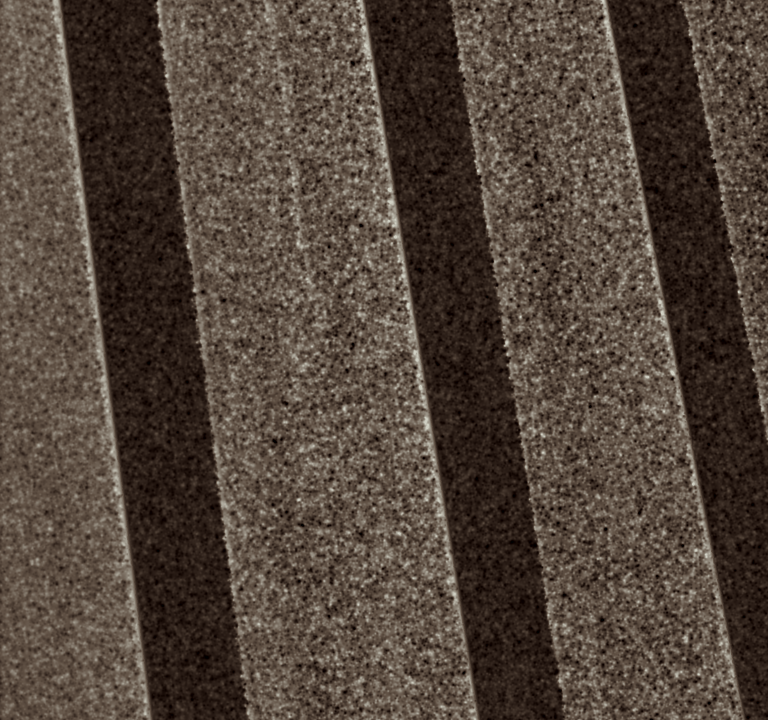
Reproduce this texture procedurally as a Shadertoy shader.

```glsl
const vec3 DARK_CLOTH = vec3(0.15, 0.10, 0.075);
const vec3 MID_CLOTH = vec3(0.38, 0.32, 0.27);
const vec3 PALE_FIBRE = vec3(0.74, 0.73, 0.68);
const int STRIPES = 3;
const float FIRST_EDGE = 0.078;    // left edge of the first stripe at the top
const float SLANT = 0.12;          // drift of that edge down the canvas
const float PITCH = 0.436;
const float PITCH_GROWTH = 0.03;   // pitch gained down the canvas
const float PITCH_SHRINK = 0.04;   // perspective loss towards the right
const float STRIPE_WIDTH = 0.125;
const float WIDTH_SHRINK = 0.013;
const float EDGE_SOFTNESS = 0.0025;
const float FRAY = 0.004;
const float COARSE_GRAIN = 185.0;
const float FINE_GRAIN = 320.0;
const float BAND_TONE = 0.43;
const float STRIPE_TONE = 0.02;
const float MID_TONE = 0.4;

vec3 hash3(vec2 p) {
    vec3 q = fract(p.xyx * vec3(0.1031, 0.1030, 0.0973));
    q += dot(q, q.yxz + 33.33);
    return fract((q.xxy + q.yzz) * q.zyx);
}

// Cellular noise: soft grains of random brightness, centred on zero
float grains(vec2 p) {
    vec2 cell = floor(p);
    float sum = 0.0;
    for (int j = -1; j <= 1; j++) {
        for (int i = -1; i <= 1; i++) {
            vec2 id = cell + vec2(i, j);
            vec3 h = hash3(id);
            vec2 d = id + h.xy - p;
            sum += (h.z - 0.5) * exp(-4.0 * dot(d, d));
        }
    }
    return sum;
}

float bump(float x, float width) {
    x /= width;
    return exp(-x * x);
}

vec3 clothColour(float tone) {
    vec3 lower = mix(DARK_CLOTH, MID_CLOTH, min(tone / MID_TONE, 1.0));
    float upper = clamp((tone - MID_TONE) / (1.0 - MID_TONE), 0.0, 1.2);
    return max(mix(lower, PALE_FIBRE, upper), 0.0);
}

void mainImage(out vec4 fragColor, in vec2 fragCoord) {
    vec2 p = fragCoord / iResolution.x;
    float down = 1.0 - fragCoord.y / iResolution.y;

    // Grain, softer towards the out-of-focus left side
    float focus = mix(0.6, 0.9, smoothstep(0.0, 0.5, p.x));
    float coarse = grains(p * COARSE_GRAIN);
    float fine = grains(p * FINE_GRAIN + 57.0);
    float grain = coarse + 0.8 * focus * fine;

    // Broad wear running along the stripes
    float across = p.x - SLANT * down;
    float wear = 0.10 * grains(vec2(across * 22.0, down * 5.0) + 9.0)
               + 0.015 * sin(across * 41.0 + 2.0 * sin(down * 5.0));

    float stripe = 0.0, ridge = 0.0, shade = 0.0;
    for (int n = 0; n < STRIPES; n++) {
        float k = float(n);
        float left = FIRST_EDGE + SLANT * down
                   + (PITCH + PITCH_GROWTH * down) * k - PITCH_SHRINK * k * k;
        float width = STRIPE_WIDTH - WIDTH_SHRINK * k;
        float s = p.x - left + FRAY * grain;
        float soft = EDGE_SOFTNESS * (1.4 - 0.2 * k);
        stripe += smoothstep(-soft, soft, s) * (1.0 - smoothstep(-soft, soft, s - width));

        // Raised lips beside the stripe, brightest near the top
        float lit = mix(0.40, 0.22, down);
        ridge += lit * bump(s + 0.005, 0.0055 - 0.0006 * k);
        ridge += 0.7 * lit * bump(s - width - 0.003, 0.0035);

        // Glow before the stripe and a dull fold after it
        shade += 0.07 * exp(min(s, 0.0) / 0.05) * step(s, 0.0);
        shade -= 0.07 * bump(s - 0.215 + 0.03 * k, 0.022);
    }

    // Single pale crease in the first wide band, fading out below
    float creaseX = 0.345 + 0.157 * down + 0.004 * sin(down * 14.0);
    ridge += 0.20 * bump(p.x - creaseX + FRAY * grain, 0.005)
           * (1.0 - smoothstep(0.36, 0.48, down));

    // Light falls off to the right and at the lower left
    float band = BAND_TONE - 0.05 * p.x + wear + shade
               - 0.08 * down * (1.0 - smoothstep(0.0, 0.25, p.x))
               - 0.05 * smoothstep(0.85, 1.0, p.x);
    float contrast = mix(0.85 * focus, 0.36, stripe);
    float tone = mix(band, STRIPE_TONE + 0.3 * wear, stripe)
               + ridge * (1.0 - 0.7 * stripe) + contrast * grain;

    fragColor = vec4(clothColour(tone), 1.0);
}
```
